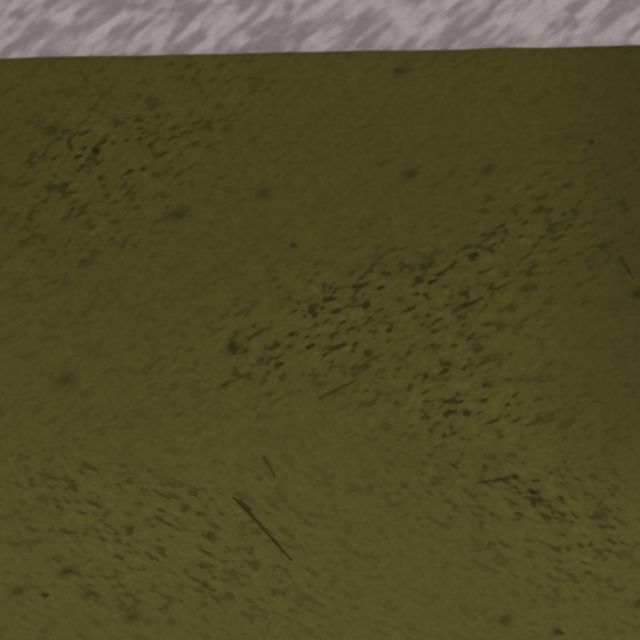
Write a Shadertoy shader that draws this texture.

```glsl
// Worn olive painted wall with pitted, brushed patches below a pale streaked stone strip.

float hash(vec2 p) {
    return fract(sin(dot(p, vec2(127.1, 311.7))) * 43758.5453);
}

float noise(vec2 p) {
    vec2 i = floor(p), f = fract(p);
    f = f * f * (3.0 - 2.0 * f);
    return mix(mix(hash(i), hash(i + vec2(1, 0)), f.x),
               mix(hash(i + vec2(0, 1)), hash(i + vec2(1, 1)), f.x), f.y);
}

float fbm(vec2 p) {
    float sum = 0.0, amp = 0.5;
    for (int i = 0; i < 4; i++) {
        sum += amp * noise(p);
        p = mat2(1.6, 1.2, -1.2, 1.6) * p + 7.3;
        amp *= 0.5;
    }
    return sum / 0.9375;
}

// Coordinates along and across a direction
vec2 turn(vec2 p, float angle) {
    float c = cos(angle), s = sin(angle);
    return vec2(c * p.x + s * p.y, c * p.y - s * p.x);
}

// Soft tilted ellipse
float patchMask(vec2 p, vec2 center, vec2 radius, float angle) {
    vec2 q = turn(p - center, angle) / radius;
    return exp(-dot(q, q));
}

// Tapered dark scratch or speck between two points
float scratch(vec2 p, vec2 a, vec2 b, float width) {
    vec2 ab = b - a;
    float t = clamp(dot(p - a, ab) / dot(ab, ab), 0.0, 1.0);
    float w = width * (1.0 - 0.6 * t);
    float d = length(p - a - ab * t);
    return exp(-d * d / (w * w));
}

// Irregular pits stretched along a brush direction
float pits(vec2 p, float angle) {
    vec2 q = turn(p + 0.006 * vec2(noise(p * 22.0), noise(p * 22.0 + 40.0)), angle);
    return 0.65 * noise(q * vec2(65, 135)) + 0.35 * noise(q * vec2(120, 210) + 31.0);
}

// Round specks scattered on a jittered grid
float specks(vec2 p, float cells, float density) {
    vec2 cell = floor(p * cells);
    float sum = 0.0;
    for (int y = -1; y <= 1; y++)
    for (int x = -1; x <= 1; x++) {
        vec2 id = cell + vec2(x, y);
        vec2 d = turn(p * cells - id - vec2(hash(id), hash(id + 19.7)), 0.4);
        float r = 0.09 + 0.13 * hash(id + 5.1);
        sum += step(hash(id + 53.3), density) * exp(-dot(d, d * vec2(0.6, 1.5)) / (r * r));
    }
    return min(sum, 1.0);
}

vec3 paintedWall(vec2 p) {
    // Base light: brighter at the lower left, darker toward the right edge
    vec3 color = mix(vec3(0.335, 0.315, 0.16), vec3(0.28, 0.262, 0.118), smoothstep(-0.05, 0.85, p.y));
    color *= 1.0 - 0.13 * smoothstep(0.8, 1.03, p.x) * smoothstep(0.1, 0.45, p.y);
    color *= 1.0 + 0.07 * (fbm(p * 4.0) - 0.5);

    // Where the surface is worn
    float worn = patchMask(p, vec2(0.17, 0.74), vec2(0.19, 0.10), 0.65);
    worn += 0.9 * patchMask(p, vec2(0.50, 0.49), vec2(0.18, 0.07), 0.35);
    worn += 0.8 * patchMask(p, vec2(0.74, 0.58), vec2(0.25, 0.09), 0.50);
    worn += 1.1 * patchMask(p, vec2(0.73, 0.34), vec2(0.12, 0.10), -0.6);
    worn += 0.8 * patchMask(p, vec2(0.88, 0.20), vec2(0.18, 0.10), -0.4);
    worn += 0.7 * patchMask(p, vec2(0.22, 0.16), vec2(0.24, 0.13), -0.3);
    worn = clamp(worn * (0.6 + 0.8 * noise(p * 13.0)), 0.0, 1.15);

    // Brush marks rise to the right above and fall to the right below
    float falling = smoothstep(0.36, 0.24, p.y);
    float grain = mix(pits(p, 0.48), pits(p, -0.45), falling);
    color *= 1.0 - (0.06 + 0.26 * worn) * smoothstep(0.47, 0.16, grain);
    color *= 1.0 + (0.02 + 0.07 * worn) * smoothstep(0.56, 0.85, grain);
    color *= 1.0 - 0.22 * specks(p, 42.0, 0.22) * (0.3 + 0.7 * worn);
    color *= 1.0 - 0.25 * specks(p + 3.0, 17.0, 0.07);
    color *= 1.0 + 0.07 * (noise(p * 230.0) - 0.5) + 0.04 * (noise(p * 110.0) - 0.5);

    // Distinct scratches and chips
    float marks = scratch(p, vec2(0.375, 0.215), vec2(0.455, 0.125), 0.004);
    marks += scratch(p, vec2(0.388, 0.204), vec2(0.365, 0.222), 0.004);
    marks += 0.7 * scratch(p, vec2(0.413, 0.285), vec2(0.43, 0.255), 0.004);
    marks += scratch(p, vec2(0.433, 0.430), vec2(0.442, 0.432), 0.005);
    marks += 0.7 * scratch(p, vec2(0.50, 0.378), vec2(0.555, 0.405), 0.004);
    marks += 0.7 * scratch(p, vec2(0.71, 0.515), vec2(0.755, 0.535), 0.005);
    marks += 0.7 * scratch(p, vec2(0.805, 0.255), vec2(0.745, 0.245), 0.004);
    marks += 0.6 * scratch(p, vec2(0.97, 0.595), vec2(0.99, 0.565), 0.005);
    marks += scratch(p, vec2(0.071, 0.070), vec2(0.075, 0.071), 0.005);
    marks += scratch(p, vec2(0.871, 0.013), vec2(0.880, 0.010), 0.006);
    marks += 0.8 * scratch(p, vec2(0.458, 0.617), vec2(0.465, 0.615), 0.005);
    marks += 0.8 * scratch(p, vec2(0.924, 0.778), vec2(0.927, 0.780), 0.005);
    return color * (1.0 - 0.38 * min(marks, 1.0));
}

vec3 stoneStrip(vec2 p) {
    vec2 q = turn(p + 0.012 * noise(p * 28.0), 0.65);
    float streaks = 0.65 * fbm(q * vec2(24, 62)) + 0.35 * noise(q * vec2(40, 95) + 12.0);
    vec3 color = mix(vec3(0.49, 0.45, 0.445), vec3(0.635, 0.595, 0.595), smoothstep(0.27, 0.72, streaks));
    return color * (1.0 + 0.04 * (noise(p * 200.0) - 0.5));
}

void mainImage(out vec4 fragColor, in vec2 fragCoord) {
    vec2 p = fragCoord / iResolution.xy;
    float above = p.y - (0.909 + 0.020 * p.x + 0.002 * (noise(vec2(p.x * 14.0, 3.0)) - 0.5));
    vec3 wall = paintedWall(p) * (1.0 - 0.07 * exp(-abs(above) * 70.0));
    vec3 stone = stoneStrip(p) * (1.0 - 0.10 * exp(-abs(above) * 170.0));
    fragColor = vec4(mix(wall, stone, smoothstep(-0.0025, 0.0025, above)), 1.0);
}
```
